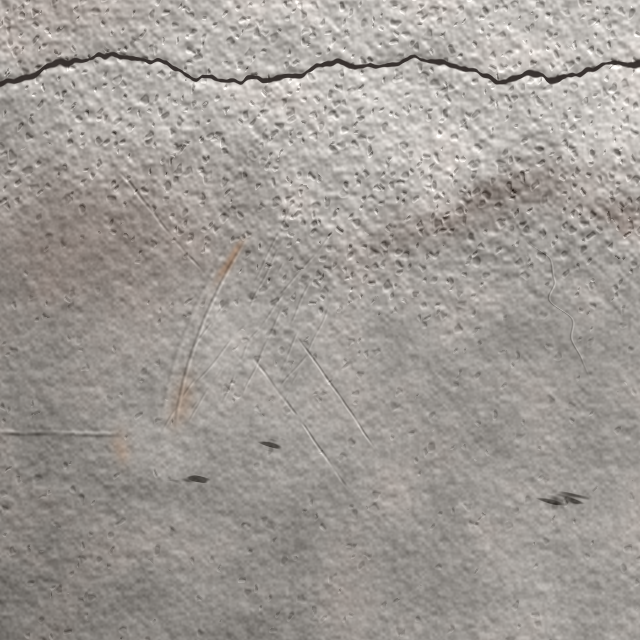
This texture is drawn by a Shadertoy shader. Its source:

```glsl
// Weathered concrete: rough and pitted above, rubbed smooth below.
// A height field of noise and pits is lit from above, then laid over
// cloudy tones with a jagged crack, scratches, gouges and rust stains.

const vec3 WARM_GREY = vec3(0.016, 0.001, -0.017);
const vec3 BROWN_SHIFT = vec3(0.018, -0.012, -0.020);
const vec3 RUST = vec3(0.62, 0.47, 0.36);
const vec3 CRACK_COLOR = vec3(0.19, 0.165, 0.155);
const vec2 LIGHT_STEP = vec2(0.0008, 0.0021);
const float BASE_TONE = 0.572;
const float TOP_LIFT = 0.125;
const float RELIEF_SMOOTH = 0.27;
const float RELIEF_ROUGH = 0.56;
const float GRAIN = 0.11;
const float PIT_SCALE = 62.0;
const int FAN_SCRATCHES = 16;

float hash(vec2 p) {
    return fract(sin(dot(p, vec2(127.1, 311.7))) * 43758.5453);
}

float noise(vec2 p) {
    vec2 i = floor(p), f = fract(p);
    f = f * f * (3.0 - 2.0 * f);
    return mix(mix(hash(i), hash(i + vec2(1, 0)), f.x),
               mix(hash(i + vec2(0, 1)), hash(i + vec2(1, 1)), f.x), f.y);
}

float fbm(vec2 p) {
    float sum = 0.0, amp = 0.5;
    for (int i = 0; i < 5; i++) {
        sum += amp * noise(p);
        p = mat2(1.6, 1.2, -1.2, 1.6) * p + 7.3;
        amp *= 0.52;
    }
    return sum;
}

float blob(vec2 p, vec2 center, vec2 radius) {
    vec2 q = (p - center) / radius;
    return exp(-dot(q, q));
}

// 1 from a to b, with soft ends
float span(float t, float a, float b, float soft) {
    return smoothstep(a, a + soft, t) * (1.0 - smoothstep(b - soft, b, t));
}

// Scattered irregular pits: 1 at the bottom, 0 on the surface
float pits(vec2 p, float density) {
    p += 0.55 * vec2(noise(p * 1.9), noise(p * 1.9 + 31.0));
    float depth = 0.0;
    for (int k = 0; k < 9; k++) {
        vec2 id = floor(p) + vec2(k % 3 - 1, k / 3 - 1);
        vec2 center = id + vec2(hash(id + 3.1), hash(id + 8.7));
        float radius = mix(0.18, 0.52, hash(id + 15.3));
        float pit = 1.0 - smoothstep(0.35 * radius, radius, length(p - center));
        depth = max(depth, pit * step(hash(id + 21.9), density));
    }
    return depth;
}

float height(vec2 p, float density) {
    return 0.30 * noise(p * 36.0) + 0.55 * noise(p * 78.0 + 5.0)
         + 0.32 * noise(p * 157.0) - 0.30 * pits(p * PIT_SCALE, density);
}

// Dark on one side, lit on the other
float groove(float side, float width) {
    float lit = side / width - 1.0, dark = side / width + 1.0;
    return exp(-lit * lit) - 1.2 * exp(-dark * dark);
}

float scratch(vec2 p, vec2 a, vec2 b, float width) {
    float len = length(b - a);
    vec2 dir = (b - a) / len, q = p - a;
    float side = q.x * dir.y - q.y * dir.x + 0.004 * (noise(p * 28.0) - 0.5);
    float worn = smoothstep(0.15, 0.6, noise(p * 45.0 + a * 90.0));
    return span(dot(q, dir) / len, 0.0, 1.0, 0.15) * worn * groove(side, width);
}

float crackLine(float x) {
    return 0.892 + 0.014 * cos(15.0 * (x - 0.18)) + 0.020 * (noise(vec2(x * 23.0, 2)) - 0.5)
         + 0.009 * (noise(vec2(x * 85.0, 9)) - 0.5);
}

void mainImage(out vec4 fragColor, in vec2 fragCoord) {
    vec2 p = fragCoord / iResolution.xy;
    float cloud = fbm(p * 3.2 + 4.0) - 0.48;
    float mottle = fbm(p * 13.0 + 19.0) - 0.48;
    vec2 w = p + 0.09 * vec2(cloud, mottle);

    // Broad tones and smudges
    float rough = smoothstep(0.46, 0.76, w.y + 0.10 * (p.x - 0.5) + 0.35 * cloud);
    float smudge = blob(w, vec2(0.77, 0.675 + 0.3 * (p.x - 0.77)), vec2(0.19, 0.04))
                 + blob(w, vec2(0.98, 0.67), vec2(0.06, 0.025));
    float brown = 0.8 * blob(w, vec2(0.14, 0.63), vec2(0.22, 0.13)) + 0.7 * smudge
                + 0.6 * blob(w, vec2(0.08, 0.98), vec2(0.16, 0.06)) + 1.3 * max(mottle, 0.0);
    float tone = BASE_TONE + TOP_LIFT * smoothstep(0.56, 0.86, w.y) + 0.045 * p.x
               + 0.20 * (cloud + mottle) - 0.10 * smudge - 0.045 * brown
               - 0.05 * blob(w, vec2(0.05, 0.10), vec2(0.35, 0.22))
               + 0.08 * blob(w, vec2(0.36, 0.48), vec2(0.06, 0.07));

    // Lit relief, pits and grain
    float density = mix(0.10, 0.52, rough) + 0.25 * smudge + 0.5 * mottle;
    float relief = height(p - LIGHT_STEP, density) - height(p + LIGHT_STEP, density);
    tone += relief * mix(RELIEF_SMOOTH, RELIEF_ROUGH, rough);
    tone -= mix(0.07, 0.13, rough) * pits(p * PIT_SCALE, density);
    tone += GRAIN * (0.6 * noise(p * 245.0) + 0.4 * noise(p * 120.0 + 50.0) - 0.5);

    // Long scratches and a faint fan
    float marks = scratch(p, vec2(0.39, 0.45), vec2(0.55, 0.23), 0.0016)
                + scratch(p, vec2(0.46, 0.48), vec2(0.60, 0.28), 0.0014)
                + scratch(p, vec2(0.18, 0.74), vec2(0.32, 0.57), 0.0018)
                + scratch(p, vec2(0.20, 0.320), vec2(-0.05, 0.325), 0.0028);
    for (int i = 0; i < FAN_SCRATCHES; i++) {
        float k = float(i), angle = 0.85 + 0.4 * hash(vec2(k, 3));
        vec2 start = vec2(0.24, 0.32) + 0.23 * vec2(hash(vec2(k, 1)), hash(vec2(k, 2)));
        vec2 reach = (0.06 + 0.13 * hash(vec2(k, 4))) * vec2(cos(angle), sin(angle));
        marks += 0.4 * scratch(p, start, start + reach, 0.0015);
    }

    // Curved groove and hairline crack
    float rise = clamp((p.y - 0.33) / 0.30, 0.0, 1.0);
    float bend = p.x - 0.275 - 0.11 * pow(rise, 1.6) + 0.006 * mottle;
    marks += 0.7 * span(p.y, 0.32, 0.64, 0.05) * (groove(bend, 0.0022) + 0.4 * groove(bend + 0.022, 0.003));
    float hair = p.x - 1.07 + 0.35 * p.y + 0.035 * noise(vec2(p.y * 32.0, 6));
    marks += 0.65 * span(p.y, 0.40, 0.64, 0.06) * groove(hair, 0.0012);
    tone += 0.13 * marks;

    // Torn gouges
    float torn = blob(p, vec2(0.43, 0.305), vec2(0.032, 0.012)) + blob(p, vec2(0.30, 0.25), vec2(0.032, 0.010))
               + blob(p, vec2(0.88, 0.22), vec2(0.042, 0.014));
    float streaks = noise(vec2(p.x * 45.0 + p.y * 20.0, p.y * 190.0 + p.x * 50.0));
    tone -= 0.30 * smoothstep(0.42, 0.70, torn * (0.35 + streaks));

    // Colour and rust
    vec3 color = vec3(tone) + WARM_GREY + BROWN_SHIFT * brown;
    float rust = 0.6 * blob(w, vec2(0.365 + 0.6 * (p.y - 0.585), 0.585), vec2(0.009, 0.028))
               + 0.35 * blob(w, vec2(0.30, 0.37), vec2(0.018, 0.040))
               + 0.35 * blob(w, vec2(0.20, 0.30), vec2(0.018, 0.030));
    color = mix(color, RUST * (0.45 + tone), rust);

    // Main crack with lit and shaded lips
    float offset = p.y - crackLine(p.x);
    float width = 0.0025 + 0.006 * noise(vec2(p.x * 17.0, 4)) * noise(vec2(p.x * 60.0, 8));
    float edge = abs(offset) + 0.0022 * (noise(p * 150.0) - 0.5);
    color += 0.09 * groove(offset + 0.002, -0.007);
    color = mix(color, CRACK_COLOR, 0.94 * (1.0 - smoothstep(0.5 * width, width + 0.0012, edge)));

    fragColor = vec4(clamp(color, 0.0, 1.0), 1.0);
}
```
